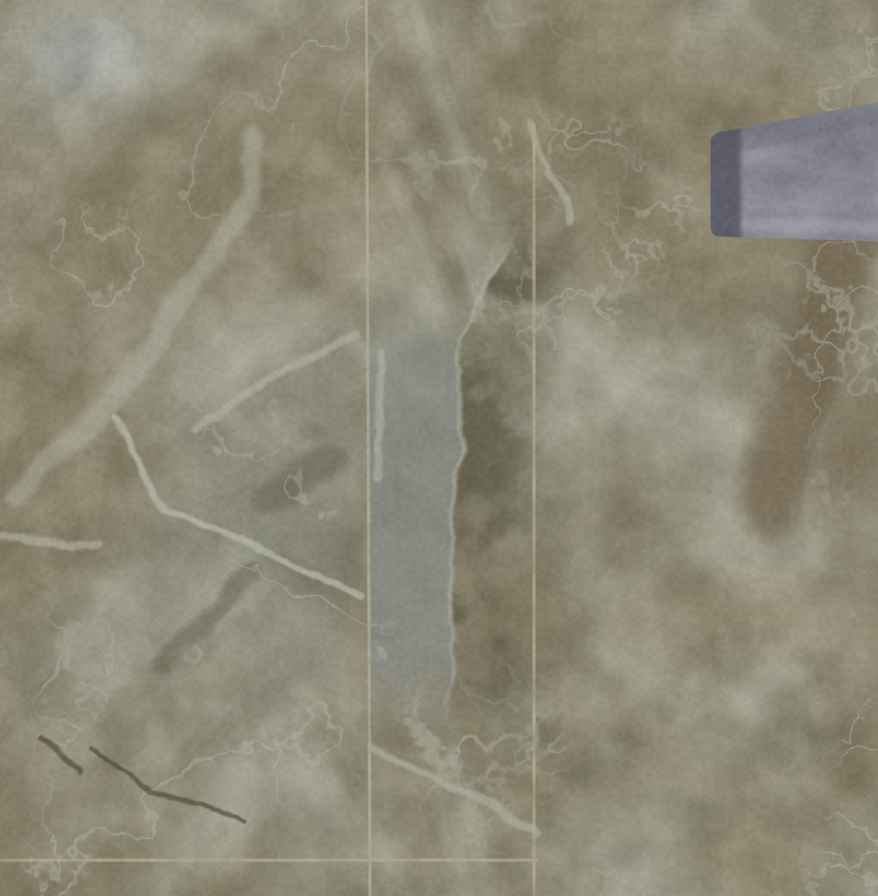
This texture is drawn by a Shadertoy shader. Its source:

```glsl
// Weathered beige marble tiles with pale veins, fine grout seams and a grey metal handle.
#define BEIGE vec3(0.54, 0.525, 0.445)
#define BROWN vec3(0.51, 0.455, 0.355)
#define PALE vec3(0.67, 0.67, 0.615)
#define GREY vec3(0.525, 0.535, 0.505)
#define DARK vec3(0.385, 0.37, 0.295)
#define SEAM_COLOR vec3(0.70, 0.67, 0.56)
#define STEEL vec3(0.53, 0.53, 0.57)
#define STEEL_EDGE vec3(0.34, 0.34, 0.39)
#define SEAM_WIDTH 0.0016
#define VEIN_WARP 0.022
#define GRAIN 0.035

float hash(vec2 p) {
    return fract(sin(dot(p, vec2(127.1, 311.7))) * 43758.5);
}

float noise(vec2 p) {
    vec2 i = floor(p), f = fract(p);
    f = f * f * (3.0 - 2.0 * f);
    return mix(mix(hash(i), hash(i + vec2(1, 0)), f.x),
               mix(hash(i + vec2(0, 1)), hash(i + vec2(1, 1)), f.x), f.y);
}

float fbm(vec2 p) {
    float sum = 0.0, amp = 0.516;
    for (int i = 0; i < 5; i++) {
        sum += amp * noise(p);
        p = mat2(1.6, 1.2, -1.2, 1.6) * p + 7.3;
        amp *= 0.5;
    }
    return sum;
}

// Soft line between the two ends held in s
float vein(vec2 p, vec4 s, float width) {
    vec2 d = s.zw - s.xy, q = p - s.xy;
    q -= d * clamp(dot(q, d) / dot(d, d), 0.0, 1.0);
    return 1.0 - smoothstep(width * 0.3, width + 1.0 / iResolution.y, length(q));
}

// Soft spot: center in s.xy, radii in s.zw
float blob(vec2 p, vec4 s) {
    vec2 q = (p - s.xy) / s.zw;
    return exp(-dot(q, q));
}

// Interval lo..hi with soft ends
float band(float x, float lo, float hi, float soft) {
    return smoothstep(lo - soft, lo + soft, x) * (1.0 - smoothstep(hi - soft, hi + soft, x));
}

// Crackle lines along the middle level of a noise field
float crackle(vec2 p, float width) {
    return 1.0 - smoothstep(0.0, width, abs(fbm(p) - 0.5));
}

vec3 marble(vec2 p, vec2 w) {
    vec2 streak = vec2(p.x + p.y, 3.0 * (p.y - p.x)) * 2.1;
    float cloud = fbm(mix(streak, p * 7.0, smoothstep(0.3, 0.6, p.x)) + 3.0);
    float mottle = fbm(w * 23.0);
    vec3 c = mix(BEIGE, PALE, 0.6 * smoothstep(0.48, 0.78, cloud));

    // Broad stains and bleached areas
    float brown = blob(w, vec4(0.16, 0.75, 0.13, 0.12)) + blob(w, vec4(0.37, 0.82, 0.1, 0.15))
                + blob(w, vec4(0.67, 0.92, 0.09, 0.12)) + blob(w, vec4(0.85, 0.31, 0.2, 0.05));
    brown += 0.8 * (1.0 - smoothstep(0.25, 0.52, cloud));
    c = mix(c, BROWN, 0.5 * min(brown, 1.0));
    c = mix(c, PALE + vec3(0, 0.01, 0.05), 0.85 * blob(w, vec4(0.09, 0.94, 0.085, 0.06)));
    float bleach = blob(w, vec4(0.28, 0.6, 0.12, 0.07)) + blob(w, vec4(0.785, 0.55, 0.025, 0.055));
    c = mix(c, PALE, 0.55 * bleach);
    c = mix(c, GREY, 0.5 * blob(w, vec4(0.32, 0.42, 0.15, 0.17)));
    c += 0.17 * (mottle - 0.5);

    // Grey column bounded by a dark, ragged band
    float edge = 0.504 + 0.013 * smoothstep(0.34, 0.52, p.y) + 0.06 * smoothstep(0.61, 0.76, p.y);
    float side = p.x - edge + 0.018 * (fbm(vec2(p.y * 28.0, 2.0)) - 0.5);
    float height = band(w.y, 0.22, 0.72, 0.04);
    float column = band(w.y, 0.22, 0.63, 0.06) * step(0.411, p.x) * step(side, 0.0);
    c = mix(c, GREY + 0.05 * (mottle - 0.5), 0.85 * column);
    float shade = height * smoothstep(-0.002, 0.004, side) * (1.0 - smoothstep(0.03, 0.12, side));
    c = mix(c, DARK, shade * (0.3 + 0.6 * smoothstep(0.38, 0.65, fbm(w * 19.0 + 8.0))));
    c = mix(c, PALE, 0.5 * height * (1.0 - smoothstep(0.0, 0.004, abs(side + 0.003))));

    // Dark pits and the shadow under the handle
    float pits = vein(w, vec4(0.3, 0.44, 0.37, 0.49), 0.022) + vein(w, vec4(0.18, 0.26, 0.28, 0.36), 0.018)
               + blob(w, vec4(0.645, 0.135, 0.024, 0.024));
    c = mix(c, DARK, 0.5 * min(pits, 1.0));
    float shadow = max(vein(w, vec4(0.945, 0.74, 0.86, 0.44), 0.055), blob(w, vec4(0.95, 0.49, 0.065, 0.065)));
    return mix(c, DARK + vec3(0.045, 0.01, 0), 0.75 * shadow);
}

float paleVeins(vec2 p, vec2 w) {
    // Scattered hairlines in patches
    float patchy = smoothstep(0.45, 0.65, fbm(p * 6.0 + 20.0));
    float v = 0.5 * patchy * crackle(w * 11.0 + 4.0, 0.022);
    v = max(v, 0.5 * patchy * smoothstep(0.35, 0.7, p.x) * crackle(w * 17.0, 0.03));
    float dense = blob(p, vec4(0.51, 0.89, 0.12, 0.12)) + blob(p, vec4(0.5, 0.17, 0.1, 0.06));
    v = max(v, 0.6 * dense * crackle(w * 14.0 + 9.0, 0.045));
    // Broad diagonal vein, then a bright crack
    vec2 broad[5] = vec2[](vec2(0.285, 0.84), vec2(0.28, 0.775), vec2(0.205, 0.67), vec2(0.13, 0.555), vec2(0.02, 0.45));
    vec2 crack[4] = vec2[](vec2(0.128, 0.534), vec2(0.185, 0.434), vec2(0.285, 0.39), vec2(0.404, 0.339));
    for (int i = 0; i < 4; i++) v = max(v, 0.52 * vein(w, vec4(broad[i], broad[i + 1]), 0.017));
    for (int i = 0; i < 3; i++) v = max(v, 0.85 * vein(w, vec4(crack[i], crack[i + 1]), 0.005));
    // Short strokes
    vec4 stroke[5] = vec4[](vec4(0.427, 0.61, 0.419, 0.466), vec4(0.595, 0.863, 0.633, 0.755),
        vec4(0.417, 0.165, 0.6, 0.073), vec4(0, 0.4, 0.105, 0.393), vec4(0.215, 0.52, 0.4, 0.63));
    for (int i = 0; i < 5; i++) v = max(v, 0.65 * vein(w, stroke[i], 0.006));
    return v;
}

void mainImage(out vec4 fragColor, in vec2 fragCoord) {
    float px = 1.0 / iResolution.y;
    vec2 p = fragCoord * px;
    vec2 w = p + VEIN_WARP * (vec2(fbm(p * 18.0), fbm(p * 18.0 + 40.0)) - 0.5);
    vec3 c = mix(marble(p, w), PALE + 0.02, paleVeins(p, w));

    // Dark hairline cracks
    float hair = max(vein(w, vec4(0.105, 0.16, 0.17, 0.115), 0.003), vein(w, vec4(0.17, 0.115, 0.275, 0.083), 0.003));
    c = mix(c, DARK - 0.05, 0.75 * max(hair, vein(w, vec4(0.05, 0.172, 0.09, 0.138), 0.004)));

    // Grout seams, worn unevenly
    float wear = 0.35 + 0.6 * noise(p * 35.0);
    vec3 d = abs(vec3(p.x - 0.413 + 0.004 * p.y, p.x - 0.596, p.y - 0.04));
    vec3 seam = 1.0 - smoothstep(vec3(SEAM_WIDTH * 0.5), vec3(SEAM_WIDTH + px), d);
    seam *= vec3(0.45 + 0.5 * wear, wear * step(p.y, 0.863), wear * step(p.x, 0.6));
    c = mix(c, SEAM_COLOR, max(seam.x, max(seam.y, seam.z)));

    // Metal handle entering from the right
    float top = p.y - 0.7 - 0.19 * p.x, bottom = p.y - 0.76 + 0.03 * p.x;
    vec2 q = vec2(0.803 - p.x, max(top, -bottom) + 0.01);
    float body = length(max(q, 0.0)) + min(max(q.x, q.y), 0.0) - 0.01;
    vec3 steel = STEEL + 0.16 * (fbm(p * vec2(18, 35)) - 0.5);
    steel = mix(steel, STEEL + 0.1, 0.6 * band(bottom, 0.008, 0.022, 0.006));
    steel = mix(steel, STEEL - 0.08, 0.6 * smoothstep(-0.03, -0.022, top));
    steel = mix(steel, STEEL_EDGE, 0.85 * (1.0 - smoothstep(0.822, 0.832, p.x)));
    c = mix(c, steel, 1.0 - smoothstep(-px, px, body));

    c += GRAIN * (noise(p * 260.0) - 0.5);
    fragColor = vec4(c, 1.0);
}
```
